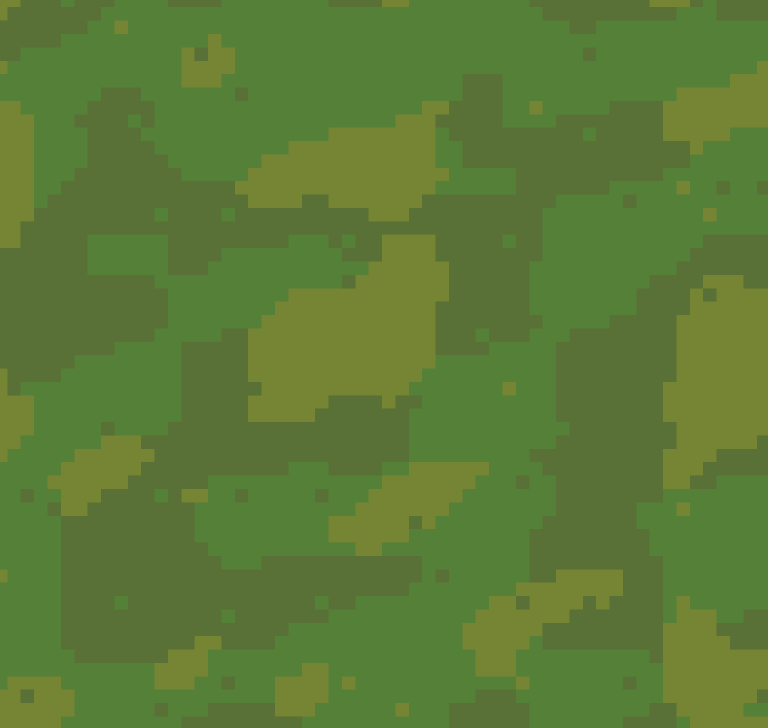
Reproduce this texture procedurally as a Shadertoy shader.

```glsl
// Blocky woodland camouflage on a square grid: broad dark patches over green,
// slanted ochre patches on top, and sparse single-cell speckles.
// Each cell takes one flat colour from layered, evenly balanced value noise.

const vec3 GREEN = vec3(0.33, 0.50, 0.22);
const vec3 DARK  = vec3(0.35, 0.44, 0.21);
const vec3 OCHRE = vec3(0.46, 0.52, 0.20);

const float CELLS_PER_HEIGHT = 54.4;
const vec2  GRID_OFFSET = vec2(0.45, 0.14);
const float SPECKLE_SPACING = 7.0;

// Three random values in 0..1
vec3 hash33(vec3 p) {
    p = fract(p * vec3(0.1031, 0.1030, 0.0973));
    p += dot(p, p.yxz + 33.33);
    return fract((p.xxy + p.yxx) * p.zyx);
}

// Lattice value: every 2x2 block holds one value from each quarter of 0..1,
// in shuffled order, which keeps the colour shares steady
float cornerValue(ivec2 corner, float seed) {
    vec3 shuffle = hash33(vec3(corner >> 1, seed));
    int rank = (corner.x & 1) + 2 * (corner.y & 1);
    if (rank > 0) rank = (rank - 1 + int(shuffle.x * 3.0)) % 3 + 1;
    rank ^= int(shuffle.y * 4.0);
    float jitter = hash33(vec3(corner, seed + 9.5)).x;
    return (float(rank) + jitter) * 0.25;
}

// Value noise centred on zero
float valueNoise(vec2 p, float seed) {
    ivec2 i = ivec2(floor(p));
    vec2 f = fract(p);
    f = f * f * (3.0 - 2.0 * f);
    float low  = mix(cornerValue(i, seed),
                     cornerValue(i + ivec2(1, 0), seed), f.x);
    float high = mix(cornerValue(i + ivec2(0, 1), seed),
                     cornerValue(i + ivec2(1, 1), seed), f.x);
    return mix(low, high, f.y) - 0.5;
}

// Patch field: stretched, rising to the right, with ragged fine detail
float patchField(vec2 cell, vec2 size, float slope, float seed) {
    vec2 p = vec2(cell.x, cell.y - slope * cell.x) / size;
    return valueNoise(p, seed) + 0.25 * valueNoise(p * 2.2 + 5.3, seed + 21.7);
}

// One isolated cell at a random place within most slots of a coarse grid
bool isSpeckle(vec2 cell, float spacing, float seed) {
    vec2 slot = floor(cell / spacing);
    vec3 r = hash33(vec3(slot, seed));
    vec2 place = slot * spacing + 1.0 + floor(r.xy * (spacing - 2.0));
    return r.z < 0.85 && distance(cell, place) < 0.5;
}

// Flat colour of one grid cell
vec3 cellColour(vec2 cell) {
    bool ochre = patchField(cell, vec2(7.5, 5.5), 0.35, 13.4) > 0.18;
    bool dark  = patchField(cell, vec2(9.0, 5.8), 0.18, 47.8) > 0.014;
    bool speckle = isSpeckle(cell, SPECKLE_SPACING, 71.2);

    if (ochre) return speckle ? DARK : OCHRE;
    if (dark)  return speckle ? GREEN : DARK;
    if (!speckle) return GREEN;
    return hash33(vec3(cell, 88.6)).y < 0.45 ? OCHRE : DARK;
}

void mainImage(out vec4 fragColor, in vec2 fragCoord) {
    // Average 2x2 samples per pixel to smooth the cell edges
    vec3 colour = vec3(0.0);
    for (int i = 0; i < 4; i++) {
        vec2 shift = vec2(i & 1, i >> 1) * 0.5 - 0.25;
        vec2 uv = (fragCoord + shift) / iResolution.y;
        colour += cellColour(floor(uv * CELLS_PER_HEIGHT + GRID_OFFSET));
    }
    fragColor = vec4(colour * 0.25, 1.0);
}
```
